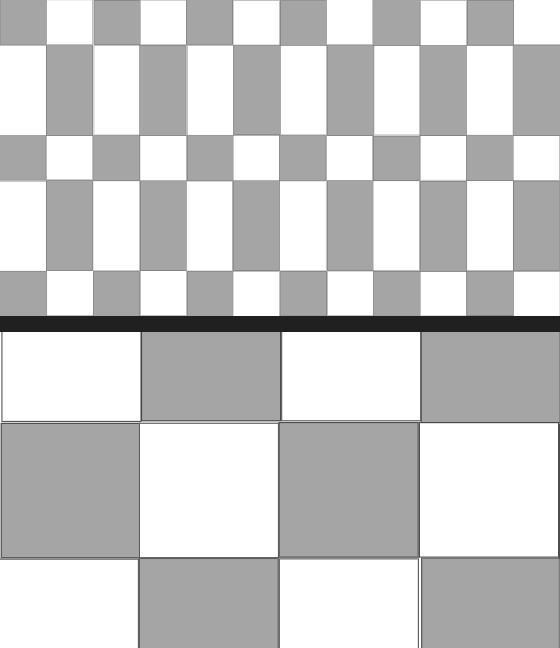
Top: the whole. Bottom: its middle third, enlarged.
Give the GLSL for this pattern, as a Shadertoy shader.

```glsl
// Checkerboard of alternating short and tall gray and white tiles with thin, slightly misplaced outlines

vec2 hash22(vec2 p) {
    vec3 q = fract(p.xyx * vec3(0.1031, 0.1030, 0.0973));
    q += dot(q, q.yzx + 33.33);
    return fract((q.xx + q.yz) * q.zy);
}

float boxDistance(vec2 p, vec2 halfSize) {
    vec2 d = abs(p) - halfSize;
    return length(max(d, 0.0)) + min(max(d.x, d.y), 0.0);
}

// Share of a pixel that lies inside the distance field
float coverage(float d) {
    return clamp(0.5 - d * iResolution.y, 0.0, 1.0);
}

vec3 paintTile(vec3 color, vec2 p, vec2 cell, float columnWidth) {
    // Rows alternate between one and two sevenths of the height
    float tall = mod(cell.y, 2.0);
    vec2 size = vec2(columnWidth, (1.0 + tall) / 7.0);
    vec2 corner = vec2(cell.x * columnWidth, (3.0 * floor(cell.y / 2.0) + tall) / 7.0);

    vec2 shift = (hash22(cell + 7.0) - 0.5) * 0.0034;
    float d = boxDistance(p - corner - 0.5 * size - shift, 0.5 * size);

    // Fill, then a stroke just inside the edge
    float isWhite = mod(cell.x + cell.y, 2.0);
    float fill = coverage(d);
    float stroke = fill - coverage(d + 0.0010);
    color = mix(color, vec3(mix(0.647, 1.0, isWhite)), fill);
    return mix(color, vec3(0.22), stroke);
}

void mainImage(out vec4 fragColor, in vec2 fragCoord) {
    vec2 p = fragCoord / iResolution.y;
    float columnWidth = iResolution.x / iResolution.y / 12.0;

    // Cell under this pixel
    float band = floor(p.y * 7.0 / 3.0);
    float row = 2.0 * band + step(1.0, p.y * 7.0 - 3.0 * band);
    vec2 home = vec2(floor(p.x / columnWidth), row);

    // Neighbours may spill over, so paint them all in a fixed order
    vec3 color = vec3(1.0);
    for (int j = -1; j <= 1; j++) {
        for (int i = -1; i <= 1; i++) {
            vec2 cell = home + vec2(i, j);
            bool onBoard = all(greaterThanEqual(cell, vec2(0.0))) && all(lessThan(cell, vec2(12.0, 5.0)));
            if (onBoard) color = paintTile(color, p, cell, columnWidth);
        }
    }
    fragColor = vec4(color, 1.0);
}
```
